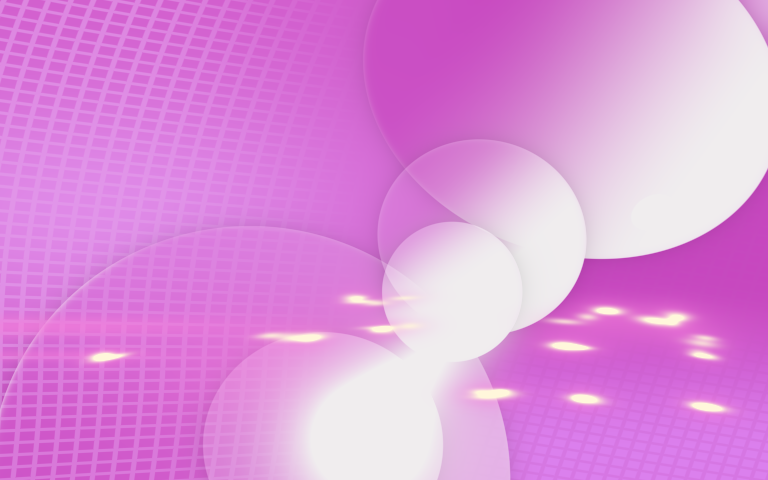
A WebGL 2 fragment shader for this background:

```glsl
#version 300 es
precision highp float;
// Translucent lenses over a curved magenta tile wall, with a white glow and light streaks.

uniform vec2 u_resolution;
out vec4 outColor;

const vec3 DEEP = vec3(0.78, 0.28, 0.75);
const vec3 MAGENTA = vec3(0.82, 0.36, 0.80);
const vec3 ORCHID = vec3(0.88, 0.56, 0.92);
const vec3 VIOLET = vec3(0.86, 0.50, 0.93);
const vec3 PINK = vec3(0.96, 0.50, 0.86);
const vec3 PALE = vec3(0.91, 0.76, 0.91);
const vec3 WHITE = vec3(0.94, 0.93, 0.935);
const vec3 WARM = vec3(1.0, 0.97, 0.86);
const vec2 TILE = vec2(0.0425, 0.0255);
const float LINE_WIDTH = 0.26;
const int DASHES = 5;

// Streak groups: centre, then spread.
const vec4 GROUPS[11] = vec4[11](
    vec4(0.23, 0.255, 0.05, 0.008), vec4(0.61, 0.298, 0.14, 0.010),
    vec4(0.78, 0.373, 0.17, 0.016), vec4(0.82, 0.316, 0.08, 0.010),
    vec4(1.22, 0.340, 0.13, 0.030), vec4(1.39, 0.336, 0.06, 0.015),
    vec4(1.46, 0.273, 0.07, 0.050), vec4(1.19, 0.277, 0.05, 0.015),
    vec4(1.215, 0.167, 0.03, 0.012), vec4(1.02, 0.178, 0.06, 0.025),
    vec4(1.475, 0.153, 0.05, 0.008));

float hash(vec2 p) {
    return fract(sin(dot(p, vec2(127.1, 311.7))) * 4375.85);
}

float glow(vec2 p, vec2 centre, vec2 radius) {
    vec2 q = (p - centre) / radius;
    return exp(-dot(q, q));
}

// Approximate signed distance to a turned ellipse.
float ellipse(vec2 p, vec2 centre, vec2 radius, float angle) {
    float c = cos(angle), s = sin(angle);
    vec2 q = mat2(c, -s, s, c) * (p - centre);
    return (length(q / radius) - 1.0) * min(radius.x, radius.y);
}

float inside(float d) {
    float aa = 0.8 / u_resolution.y;
    return 1.0 - smoothstep(-aa, aa, d);
}

float segment(vec2 p, vec2 a, vec2 b) {
    vec2 ab = b - a;
    return length(p - a - ab * clamp(dot(p - a, ab) / dot(ab, ab), 0.0, 1.0));
}

// Coverage of the bars between tiles.
float bars(vec2 uv) {
    vec2 edge = 0.5 - abs(fract(uv) - 0.5);
    vec2 aa = fwidth(uv) * 0.7;
    vec2 bar = 1.0 - smoothstep(LINE_WIDTH * 0.5 - aa, LINE_WIDTH * 0.5 + aa, edge);
    return max(bar.x, bar.y);
}

vec3 wall(vec2 p) {
    vec3 col = mix(MAGENTA, ORCHID, 0.9 * glow(p, vec2(0.2, 0.56), vec2(0.65, 0.28)));
    col = mix(col, DEEP, 0.5 * glow(p, vec2(0.0), vec2(0.3, 0.25)));
    float right = smoothstep(0.85, 1.15, p.x);
    vec3 lower = mix(VIOLET, DEEP, smoothstep(0.05, 0.40, p.y));
    col = mix(col, lower, right);

    float lift = p.y - 0.25;
    vec2 leftUv = vec2(p.x - 0.24 * lift * abs(lift) - 0.12 * p.x * lift, p.y + 0.26 * p.x * lift);
    float leftFade = 1.0 - smoothstep(0.25, 0.80, p.x);
    col = mix(col, mix(ORCHID, PALE, 0.25), 0.65 * leftFade * bars(leftUv / TILE));

    vec2 rightUv = vec2(p.x - 0.35 * p.y, p.y + 0.16 * (p.x - 1.2));
    float rightFade = right * (0.10 + 0.12 * smoothstep(0.45, 0.1, p.y));
    return mix(col, MAGENTA * 0.93, rightFade * bars(rightUv / (TILE * 0.8)));
}

// Veil inside, bright rim and faint outer shadow.
vec3 lens(vec3 col, float d, vec3 tint, float veil, float rim) {
    float cover = inside(d);
    col *= 1.0 - 0.07 * (1.0 - cover) * exp(-max(d, 0.0) / 0.018);
    col = mix(col, tint, cover * clamp(veil, 0.0, 1.0));
    return mix(col, PALE, rim * cover * exp(-abs(d) / 0.005));
}

vec3 addStreaks(vec3 col, vec2 p) {
    float core = 0.0, halo = 0.0;
    for (int g = 0; g < 11; g++) {
        for (int i = 0; i < DASHES; i++) {
            vec2 seed = vec2(float(g) + 1.0, float(i) + 3.0);
            vec2 jitter = vec2(hash(seed), hash(seed + 17.0)) - 0.5;
            vec2 q = p - GROUPS[g].xy - jitter * GROUPS[g].zw;
            q.y += q.x * 0.25 * (GROUPS[g].x - 0.95);
            vec2 size = vec2(mix(0.012, 0.038, hash(seed + 31.0)), mix(0.004, 0.009, hash(seed + 47.0)));
            core += 0.75 * glow(q, vec2(0.0), size);
            halo += 0.12 * glow(q, vec2(0.0), size * vec2(2.2, 4.0));
        }
    }
    col = mix(col, PINK, min(halo, 0.65));
    return mix(col, WARM, min(core, 1.0));
}

void main() {
    vec2 p = gl_FragCoord.xy / u_resolution.y;
    p.x += 0.8 - 0.5 * u_resolution.x / u_resolution.y;
    vec3 col = wall(p);
    col = mix(col, PALE, 0.8 * glow(p, vec2(1.62, 1.0), vec2(0.12)));

    // Wide lower lens and the smaller one within it.
    float wide = ellipse(p, vec2(0.521, 0.0), vec2(0.542, 0.529), 0.0);
    float wideVeil = 0.25 + 0.5 * smoothstep(0.65, 1.0, p.x) * smoothstep(0.4, 0.1, p.y);
    vec3 wideTint = mix(MAGENTA, PALE, smoothstep(0.3, 0.95, p.x));
    col = lens(col, wide, wideTint, wideVeil, 0.3 + 0.55 * smoothstep(0.35, 0.15, p.x));
    float low = ellipse(p, vec2(0.673, 0.073), vec2(0.25, 0.235), 0.0);
    col = lens(col, low, PALE, 0.28 + 0.3 * smoothstep(0.45, 0.8, p.x), 0.12);

    // Pink haze along the streak band.
    float haze = 0.65 * glow(p, vec2(0.1, 0.32), vec2(0.32, 0.022))
               + 0.45 * glow(p, vec2(0.1, 0.26), vec2(0.22, 0.012))
               + 0.35 * glow(p, vec2(0.55, 0.24), vec2(0.25, 0.13))
               + 0.35 * glow(p, vec2(1.3, 0.32), vec2(0.22, 0.05));
    col = mix(col, PINK, min(haze, 0.8));

    // Three upper lenses, each whitening toward its lower right.
    float big = ellipse(p, vec2(1.192, 0.823), vec2(0.444, 0.352), -0.325);
    float bigVeil = smoothstep(0.05, 1.15, (p.x - 0.9375) * 1.45 + (1.0 - p.y) * 1.07);
    col = lens(mix(col, DEEP, 0.7 * inside(big) * (1.0 - bigVeil)), big, WHITE, bigVeil, 0.25);
    float middle = ellipse(p, vec2(1.004, 0.506), vec2(0.218, 0.203), -0.2);
    float middleVeil = 0.08 + smoothstep(0.1, 1.25, (p.x - 0.833) * 2.8 + (0.583 - p.y) * 3.2);
    col = lens(col, middle, WHITE, middleVeil, 0.25);
    float small = ellipse(p, vec2(0.942, 0.392), vec2(0.146), 0.0);
    float smallVeil = 0.12 + smoothstep(0.0, 0.9, (p.x - 0.79) * 2.2 + (0.521 - p.y) * 2.9);
    col = lens(col, small, WHITE, smallVeil, 0.15);

    // White glow linking the lenses, then the oval highlight.
    float bridge = segment(p, vec2(0.77, 0.12), vec2(0.98, 0.34)) / 0.085;
    float white = exp(-bridge * bridge) + 1.5 * glow(p, vec2(0.77, 0.07), vec2(0.17, 0.15)) * mix(0.55, 1.0, inside(low));
    col = mix(col, WHITE, min(white, 1.0));
    col = mix(col, WHITE, inside(ellipse(p, vec2(1.36, 0.558), vec2(0.048, 0.034), 0.5)));

    outColor = vec4(addStreaks(col, p), 1.0);
}
```
